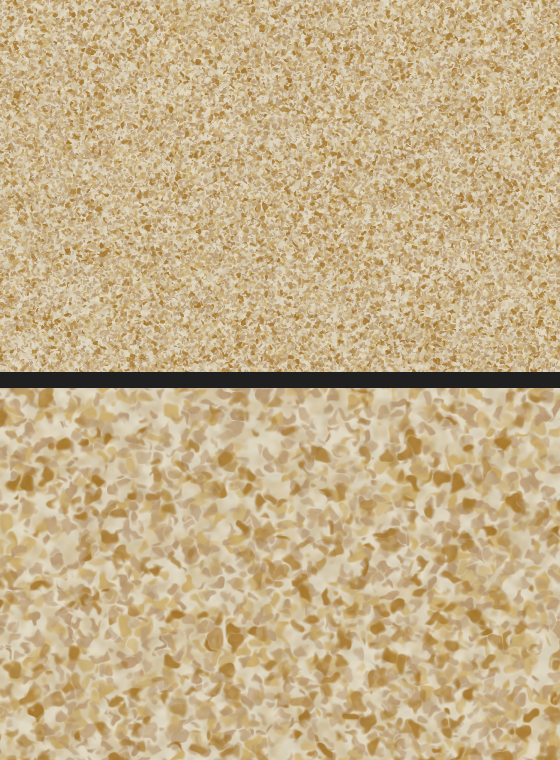
Top, the full canvas; bottom, a detail of the centre.
Reproduce this texture procedurally as a Shadertoy shader.

```glsl
#define GRAIN_CELLS 76.0
#define EDGE_SOFTNESS 0.17
#define WARP 0.42
#define HONEY_SHARE 0.58
#define TAN_SHARE 0.74
#define OCHRE_SHARE 0.31
#define FINE_CONTRAST 0.055

const vec3 PALE_CREAM = vec3(0.870, 0.835, 0.750);
const vec3 WARM_CREAM = vec3(0.825, 0.765, 0.635);
const vec3 HONEY = vec3(0.785, 0.665, 0.405);
const vec3 TAN = vec3(0.725, 0.605, 0.455);
const vec3 OCHRE = vec3(0.655, 0.475, 0.185);

vec3 hash3(vec2 p) {
    vec3 q = fract(p.xyx * vec3(0.1031, 0.1030, 0.0973));
    q += dot(q, q.yxz + 33.33);
    return fract((q.xxy + q.yzz) * q.zyx);
}

float valueNoise(vec2 p) {
    vec2 cell = floor(p);
    vec2 f = fract(p);
    f = f * f * (3.0 - 2.0 * f);
    float low = mix(hash3(cell).x, hash3(cell + vec2(1.0, 0.0)).x, f.x);
    float high = mix(hash3(cell + vec2(0.0, 1.0)).x, hash3(cell + 1.0).x, f.x);
    return mix(low, high, f.y);
}

// Opacity of scattered, bent and stretched grains
float grains(vec2 uv, float cells, float share, float seed) {
    vec2 p = uv * cells + seed;
    vec2 bend = vec2(valueNoise(p * 1.6 + 17.0), valueNoise(p * 1.6 + 53.0));
    p += WARP * (bend - 0.5) * 2.0;
    float soft = max(EDGE_SOFTNESS, 0.7 * cells / iResolution.y);
    float opacity = 0.0;

    for (int y = -1; y <= 1; y++) {
        for (int x = -1; x <= 1; x++) {
            vec2 cell = floor(p) + vec2(x, y);
            vec3 place = hash3(cell);
            vec3 kind = hash3(cell + 211.7);
            float angle = 6.2832 * kind.x;
            vec2 axis = vec2(cos(angle), sin(angle));
            vec2 d = p - cell - place.xy;
            d = vec2(dot(d, axis), dot(d, vec2(-axis.y, axis.x)));
            float stretch = mix(1.0, 1.35, kind.y);
            float radius = mix(0.22, 0.52, kind.z);
            float dist = length(d * vec2(1.0 / stretch, stretch)) - radius;

            // Grains gather in loose clumps
            float clump = 0.55 + 0.9 * valueNoise(cell * 0.28 + 91.0);
            float present = step(place.z, share * clump);
            float strength = mix(0.5, 1.0, fract(kind.x * 7.0 + kind.y * 5.0));
            opacity = max(opacity, present * strength * (1.0 - smoothstep(-soft, soft, dist)));
        }
    }
    return opacity;
}

void mainImage(out vec4 fragColor, in vec2 fragCoord) {
    vec2 uv = fragCoord / iResolution.y;

    // Mottled cream ground
    float mottle = 0.65 * valueNoise(uv * 88.0 + 5.0) + 0.35 * valueNoise(uv * 150.0 + 37.0);
    vec3 color = mix(WARM_CREAM, PALE_CREAM, smoothstep(0.25, 0.70, mottle));

    // Mineral grains, from faint to strong
    color = mix(color, HONEY, grains(uv, GRAIN_CELLS, HONEY_SHARE, 13.0));
    color = mix(color, TAN, grains(uv, GRAIN_CELLS * 1.25, TAN_SHARE, 171.0));
    color = mix(color, OCHRE, grains(uv, GRAIN_CELLS * 1.02, OCHRE_SHARE, 347.0));

    // Fine surface tone
    float fine = valueNoise(uv * 165.0 + 71.0) - 0.5;
    float broad = valueNoise(uv * 9.0 + 29.0) - 0.5;
    color += FINE_CONTRAST * fine + 0.012 * broad;

    fragColor = vec4(clamp(color, 0.0, 1.0), 1.0);
}
```
